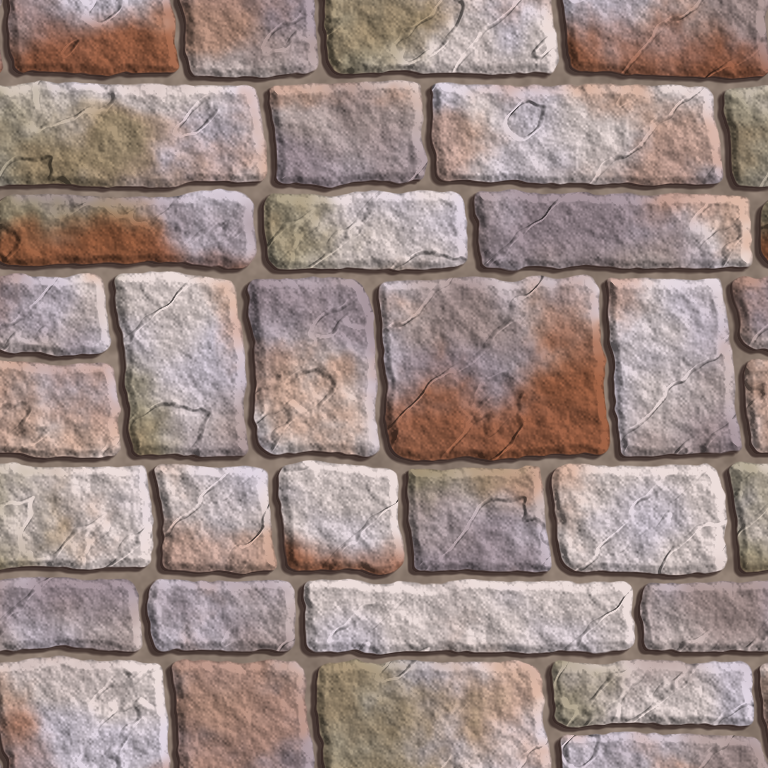
Reproduce this texture procedurally as a Shadertoy shader.

```glsl
// Tiling wall of rough grey-mauve stones laid in uneven courses with mortar.
// Each course is cut into jittered stones; a rounded-box distance gives the
// outline, and a wrapping-noise height field is lit from the upper right.

const float COURSE_EDGES[7] = float[7](0.0, 0.104, 0.254, 0.501, 0.608, 0.751, 1.0);
const float COURSE_COUNTS[6] = float[6](3.0, 5.0, 5.0, 3.0, 3.0, 4.0);
const float COURSE_SHIFT = 0.147;
const vec2 LIGHT = vec2(0.8, 0.6);

struct Stone {
    float dist;  // negative inside the stone
    vec2 id;
    vec2 local;  // -1 to 1 across the stone
};

float hash(vec2 p) {
    vec3 q = fract(p.xyx * 0.1031);
    q += dot(q, q.yzx + 33.33);
    return fract((q.x + q.y) * q.z);
}

// Value noise that wraps after a whole number of cells
float noise(vec2 p, vec2 period) {
    vec2 i = floor(p), f = fract(p);
    f = f * f * (3.0 - 2.0 * f);
    vec2 a = mod(i, period), b = mod(i + 1.0, period);
    return mix(mix(hash(a), hash(vec2(b.x, a.y)), f.x),
               mix(hash(vec2(a.x, b.y)), hash(b), f.x), f.y);
}

float fbm(vec2 p, vec2 freq, int octaves) {
    float sum = 0.0, amp = 0.5;
    for (int i = 0; i < octaves; i++) {
        sum += amp * noise(p * freq + 3.7 * float(i), freq);
        freq *= 2.0;
        amp *= 0.5;
    }
    return sum / (1.0 - 2.0 * amp + amp);
}

vec2 diagonal(vec2 p) { return vec2(p.x + p.y, p.y - p.x); }

vec2 stoneOffset(vec2 id) { return 5.0 * vec2(hash(id + 41.0), hash(id + 67.0)); }

vec2 warp(vec2 p, float freq) {
    return vec2(noise(p * freq, vec2(freq)), noise(p * freq + 5.3, vec2(freq))) - 0.5;
}

float columnEdge(float k, float count, float course) {
    return k + 0.56 * (hash(vec2(mod(k, count) + 7.0, course * 3.0 + 2.0)) - 0.5);
}

Stone findStone(vec2 p) {
    p += 0.012 * warp(p, 9.0) + 0.007 * warp(p, 34.0) + 0.003 * warp(p, 90.0);

    // Course, then column
    float y = fract(p.y - COURSE_SHIFT);
    int row = 0;
    for (int i = 1; i < 6; i++) if (y >= COURSE_EDGES[i]) row = i;
    float lo = COURSE_EDGES[row], hi = COURSE_EDGES[row + 1];
    float count = COURSE_COUNTS[row], course = float(row);
    float lean = -0.09 * (0.5 * (lo + hi) - y);
    float x = fract(p.x + lean + hash(vec2(course, 19.0))) * count;
    float k = floor(x);
    if (x < columnEdge(k, count, course)) k -= 1.0;
    else if (x >= columnEdge(k + 1.0, count, course)) k += 1.0;
    float left = columnEdge(k, count, course) / count;
    float right = columnEdge(k + 1.0, count, course) / count;
    vec2 id = vec2(mod(k, count), course);

    // Tall stones are often split into two
    float height = hi - lo;
    float chance = height > 0.2 ? 0.55 : (height > 0.13 ? 0.15 : 0.0);
    if (hash(id + 17.0) < chance) {
        float cut = mix(lo, hi, mix(0.35, 0.7, hash(id + 29.0)));
        if (y < cut) hi = cut; else lo = cut;
        id.y += y < cut ? 10.0 : 20.0;
    }

    vec2 halfSize = 0.5 * vec2(right - left, hi - lo);
    vec2 offset = vec2(x / count, y) - 0.5 * vec2(left + right, lo + hi);
    float radius = mix(0.006, 0.024, hash(id + 53.0));
    vec2 q = abs(offset) - halfSize + 0.0065 + radius;
    float dist = length(max(q, 0.0)) + min(max(q.x, q.y), 0.0) - radius;
    return Stone(dist, id, offset / halfSize);
}

float surfaceHeight(vec2 p) {
    Stone s = findStone(p);
    vec2 q = p + stoneOffset(s.id);
    float bevel = smoothstep(0.0, 0.013, -s.dist);
    float ledge = smoothstep(0.46, 0.51, fbm(diagonal(q), vec2(5.0, 9.0), 4));
    return 0.007 * bevel + 0.005 * ledge + 0.012 * fbm(q, vec2(40.0), 4);
}

vec3 stoneColor(vec2 p, Stone s) {
    vec2 q = p + stoneOffset(s.id);
    float tone = fbm(q, vec2(6.0), 6) + 0.16 * (hash(s.id + 5.0) - 0.5);
    vec3 col = mix(vec3(0.56, 0.49, 0.48), vec3(0.76, 0.71, 0.70), smoothstep(0.25, 0.68, tone));
    col *= mix(vec3(1.0), vec3(0.95, 0.97, 1.04), smoothstep(0.4, 0.65, fbm(q + 2.3, vec2(7.0), 3)));

    // Ochre stains, moss and rust gathered towards the foot of some stones
    float stain = fbm(q + 1.7, vec2(7.0), 5);
    col = mix(col, vec3(0.66, 0.47, 0.36), 0.5 * smoothstep(0.55, 0.75, stain));
    float mossy = step(0.8, hash(s.id + 83.0));
    col = mix(col, vec3(0.45, 0.42, 0.30), 0.6 * mossy * smoothstep(0.5, 0.8, stain - 0.25 * s.local.x));
    float rusty = step(0.8, hash(s.id + 31.0));
    float rust = smoothstep(0.45, 0.85, stain - 0.35 * s.local.y);
    return mix(col, vec3(0.50, 0.29, 0.19), 0.85 * rusty * rust);
}

void mainImage(out vec4 fragColor, in vec2 fragCoord) {
    vec2 p = fragCoord / iResolution.xy;
    Stone s = findStone(p);

    // Relief lighting on the stone face
    float e = 0.0018, h = surfaceHeight(p);
    vec2 slope = vec2(surfaceHeight(p + vec2(e, 0.0)) - h, surfaceHeight(p + vec2(0.0, e)) - h) / e;
    float light = clamp(1.0 - 0.55 * dot(slope, LIGHT), 0.45, 1.22);
    vec3 stone = stoneColor(p, s) * light;

    // Mortar with the shadow cast by the stone towards the light
    float grit = fbm(p, vec2(60.0), 3);
    vec3 mortar = mix(vec3(0.46, 0.40, 0.36), vec3(0.63, 0.56, 0.51), grit);
    float nearShade = smoothstep(0.002, -0.002, findStone(p + 0.005 * LIGHT).dist);
    float farShade = smoothstep(0.002, -0.002, findStone(p + 0.010 * LIGHT).dist);
    mortar = mix(mortar, vec3(0.20, 0.145, 0.135), max(0.92 * nearShade, 0.75 * farShade));

    float cover = smoothstep(0.001, -0.0015, s.dist);
    fragColor = vec4(mix(mortar, stone, cover), 1.0);
}
```
